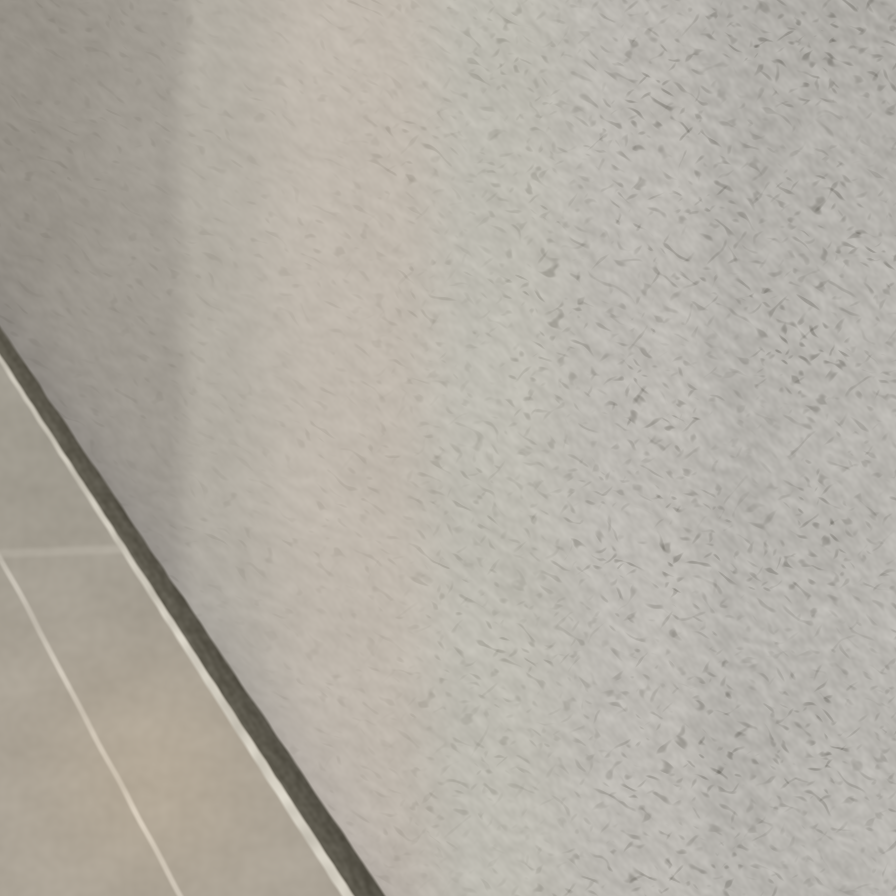
Reproduce this texture procedurally as a Shadertoy shader.

```glsl
// A pale plaster wall with soft vertical bands of light and slanted pits,
// meeting a tiled floor along a dark diagonal skirting with a bright rim.
// Smoothstep ramps shade the surfaces; gradient noise makes grain and pits.

vec2 randomGradient(vec2 cell) {
    vec3 h = fract(cell.xyx * vec3(0.1031, 0.1030, 0.0973));
    h += dot(h, h.yzx + 33.33);
    float angle = 6.2832 * fract((h.x + h.y) * h.z);
    return vec2(cos(angle), sin(angle));
}

float gradientNoise(vec2 p) {
    vec2 i = floor(p), f = fract(p);
    vec2 u = f * f * f * (f * (f * 6.0 - 15.0) + 10.0);
    vec2 e = vec2(1, 0);
    float low = mix(dot(randomGradient(i), f),
                    dot(randomGradient(i + e), f - e), u.x);
    float high = mix(dot(randomGradient(i + e.yx), f - e.yx),
                     dot(randomGradient(i + 1.0), f - 1.0), u.x);
    return mix(low, high, u.y);
}

float fbm(vec2 p) {
    float sum = 0.0, amplitude = 0.5;
    for (int k = 0; k < 4; k++) {
        sum += amplitude * gradientNoise(p);
        p = mat2(1.6, 1.2, -1.2, 1.6) * p + 7.3;
        amplitude *= 0.5;
    }
    return sum;
}

vec2 rotate(vec2 p, float a) {
    return vec2(cos(a) * p.x - sin(a) * p.y, sin(a) * p.x + cos(a) * p.y);
}

vec3 wallColor(vec2 p) {
    // Vertical bands of light, with gently wavering borders
    float x = p.x + 0.012 * gradientNoise(p * vec2(3, 6));
    vec3 c = mix(vec3(0.590, 0.570, 0.535), vec3(0.635, 0.615, 0.580), smoothstep(0.0, 0.19, x));
    c = mix(c, vec3(0.700, 0.680, 0.640), smoothstep(0.185, 0.225, x));
    c = mix(c, vec3(0.752, 0.722, 0.680), smoothstep(0.24, 0.36, x));
    c = mix(c, vec3(0.742, 0.732, 0.695), smoothstep(0.43, 0.53, x));
    c = mix(c, vec3(0.738, 0.726, 0.702), smoothstep(0.56, 0.70, x));
    c = mix(c, vec3(0.712, 0.702, 0.680), smoothstep(0.75, 0.81, x));
    c += 0.016 * smoothstep(0.80, 1.0, x) * (1.0 - p.y);
    c -= 0.025 * smoothstep(0.55, 1.0, p.y) * smoothstep(0.55, 1.0, p.x);

    // Broad mottling and fine raking grain
    float roughness = smoothstep(0.25, 0.85, p.x);
    vec2 warped = p + 0.012 * vec2(gradientNoise(p * 22.0), gradientNoise(p * 22.0 + 40.0));
    vec2 slanted = rotate(warped, 0.55);
    c += 0.035 * fbm(p * 8.0);
    c += mix(0.028, 0.055, roughness) * gradientNoise(slanted * vec2(38, 95));
    c += mix(0.012, 0.035, roughness) * gradientNoise(rotate(p, 0.9) * vec2(110, 190));

    // Short dark pits, crowding toward the right in loose patches
    float patches = 0.75 + 0.9 * gradientNoise(p * 9.0 + 3.0);
    float pits = smoothstep(0.22, 0.52, gradientNoise(slanted * vec2(60, 135) + 17.0));
    float crossPits = smoothstep(0.25, 0.55, gradientNoise(rotate(warped, -0.75) * vec2(62, 125)));
    float depth = patches * (pits * mix(0.035, 0.13, roughness) + crossPits * 0.11 * roughness);
    return c - depth * vec3(0.98, 0.98, 1.0);
}

vec3 floorColor(vec2 p, float px) {
    vec3 c = mix(vec3(0.665, 0.635, 0.585), vec3(0.625, 0.605, 0.560), smoothstep(0.15, 0.55, p.y));
    c += vec3(0.035, 0.022, 0.005) * exp(-60.0 * dot(p - vec2(0.17, 0.13), p - vec2(0.17, 0.13)));
    c += 0.06 * fbm(p * vec2(9, 15)) + 0.015 * gradientNoise(p * 85.0);

    // Pale joints between tiles: one slanted, one faint and level
    float joint = abs(p.x - (0.378 - p.y) / 1.88 - 0.004 * gradientNoise(vec2(p.y * 14.0, 2.0)));
    float wear = 0.65 + 0.5 * gradientNoise(vec2(p.y * 18.0, 9.0));
    c += 0.19 * wear * (1.0 - smoothstep(0.001, 0.0045 + px, joint)) * smoothstep(0.39, 0.37, p.y);
    float level = abs(p.y - 0.382 - 0.04 * p.x);
    return c + 0.045 * (1.0 - smoothstep(0.001, 0.007 + px, level));
}

void mainImage(out vec4 fragColor, in vec2 fragCoord) {
    vec2 p = fragCoord / iResolution.xy;
    float px = 1.0 / iResolution.y;
    float soft = 0.0015 + px;

    // Horizontal offsets from the two edges of the skirting
    float wallSide = p.x - (0.635 - p.y) / 1.477 + 0.002 * gradientNoise(p * 35.0);
    float floorSide = p.x - (0.604 - p.y) / 1.53 + 0.001 * gradientNoise(p * 50.0);

    // Wall, with a cool shade gathering above the skirting
    vec3 color = wallColor(p);
    color -= vec3(0.045, 0.042, 0.030) * exp(-max(wallSide, 0.0) * 20.0);

    // Dark skirting with streaks along its length
    vec3 skirting = mix(vec3(0.375, 0.360, 0.315), vec3(0.330, 0.315, 0.275), smoothstep(0.0, 0.03, floorSide));
    skirting += 0.05 * gradientNoise(rotate(p, 0.98) * vec2(45, 160));
    skirting += 0.035 * gradientNoise(p * 140.0);
    color = mix(skirting, color, smoothstep(-soft, soft, wallSide));

    // Floor and its bright rim, narrowing into the distance
    color = mix(floorColor(p, px), color, smoothstep(-soft, soft, floorSide));
    float rimWidth = mix(0.0065, 0.003, smoothstep(0.0, 0.6, p.y));
    float rim = 1.0 - smoothstep(rimWidth - soft, rimWidth + soft, abs(floorSide + rimWidth));
    vec3 rimColor = vec3(0.83, 0.81, 0.76) + 0.12 * gradientNoise(p * 40.0);
    color = mix(color, rimColor, rim * mix(0.95, 0.7, smoothstep(0.2, 0.6, p.y)));

    fragColor = vec4(clamp(color, 0.0, 1.0), 1.0);
}
```
